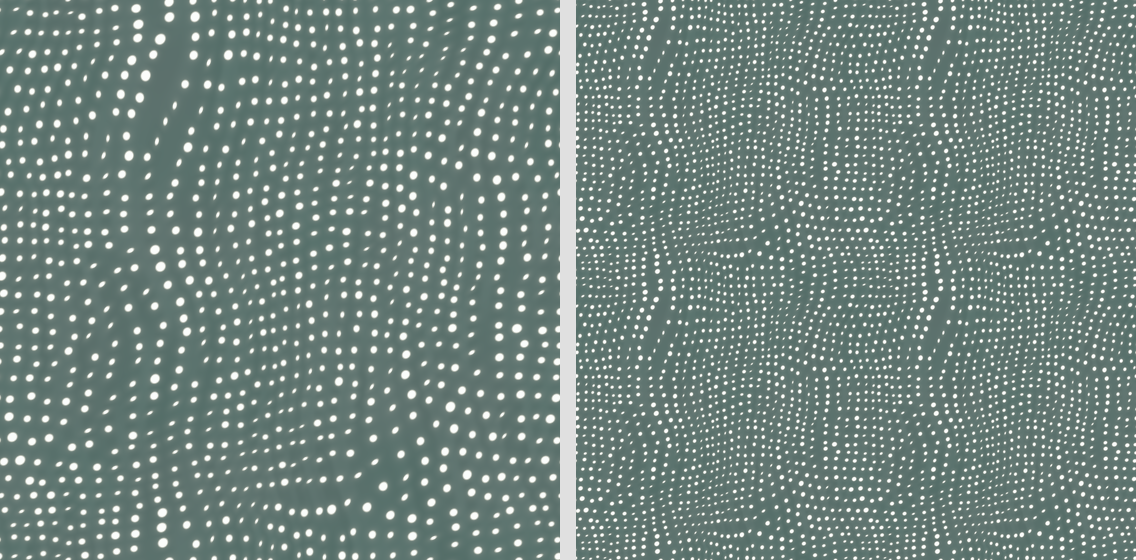
Left: one tile. Right: repeated 2 by 2.
This pattern is drawn by a Shadertoy shader. Its source:

```glsl
// Soft white dots on a warped lattice over a muted teal ground, tiling on all sides.

#define CELLS 32.0          // lattice cells per canvas side
#define BROAD_WARP 2.6      // slow bending of the lattice, in cells
#define FINE_WARP 1.9       // tighter bending, in cells
#define JITTER 0.16         // random shift of each dot, in cells
#define RADIUS 0.0070       // typical dot radius, in canvas units
#define EDGE 0.0020         // half width of the soft dot edge
#define HALO_REACH 0.0045   // fall-off of the pale glow around dots
#define LEAN 0.98           // mean direction of stretched dots, radians

const vec3 TEAL  = vec3(0.338, 0.440, 0.418);
const vec3 GREY  = vec3(0.364, 0.442, 0.426);
const vec3 HALO  = vec3(0.460, 0.520, 0.495);
const vec3 CREAM = vec3(0.960, 0.940, 0.870);
const vec3 WHITE = vec3(0.985, 0.992, 0.984);

vec2 hash2(vec2 p) {
    vec3 h = fract(p.xyx * vec3(0.1031, 0.1030, 0.0973));
    h += dot(h, h.yzx + 33.33);
    return fract((h.xx + h.yz) * h.zy);
}

// Two channels of value noise that wrap after a whole number of units.
vec2 wrapNoise(vec2 p, vec2 period, float seed) {
    vec2 i = floor(p), f = p - i;
    f = f * f * f * (f * (f * 6.0 - 15.0) + 10.0);
    vec2 a = mod(i, period) + seed;
    vec2 b = mod(i + 1.0, period) + seed;
    return mix(mix(hash2(a), hash2(vec2(b.x, a.y)), f.x),
               mix(hash2(vec2(a.x, b.y)), hash2(b), f.x), f.y);
}

// Canvas position to bent lattice position.
vec2 lattice(vec2 p) {
    return p * CELLS
         + BROAD_WARP * (wrapNoise(p * 3.0, vec2(3.0), 11.0) - 0.5)
         + FINE_WARP * (wrapNoise(p * 5.0, vec2(5.0), 47.0) - 0.5);
}

void mainImage(out vec4 fragColor, in vec2 fragCoord) {
    vec2 p = fragCoord / iResolution.xy;
    float soft = max(EDGE, 0.7 / iResolution.y);

    // Local stretch of the lattice, used to keep dots compact on the canvas.
    vec2 q = lattice(p);
    float e = 0.002;
    mat2 slope = mat2(lattice(p + vec2(e, 0.0)) - q, lattice(p + vec2(0.0, e)) - q) / e;
    float density = max(determinant(slope) / (CELLS * CELLS), 0.3);
    mat2 toCanvas = inverse(slope);
    float spacing = clamp(inversesqrt(density), 0.65, 1.25);

    // Direction in which dots are drawn out.
    float angle = LEAN + 1.3 * (wrapNoise(p * 5.0, vec2(5.0), 83.0).x - 0.5);
    vec2 along = vec2(cos(angle), sin(angle));
    vec2 across = vec2(-along.y, along.x);

    // Nearest dot and strongest coverage among neighbouring cells.
    float cover = 0.0, nearest = 1.0;
    for (int y = -1; y <= 1; y++)
    for (int x = -1; x <= 1; x++) {
        vec2 cell = floor(q) + vec2(x, y);
        vec2 id = mod(cell, CELLS);
        vec2 shift = hash2(id + 131.0) - 0.5;
        vec2 d = toCanvas * (q - cell - 0.5 - 2.0 * JITTER * shift);

        // Sizes run in chains along the columns, plus a random part.
        float chain = wrapNoise(vec2(id.x, id.y / 4.0), vec2(CELLS, CELLS / 4.0), 211.0).x;
        float size = mix(0.42, 1.16, 0.5 * chain + 0.5 * hash2(id + 307.0).x);
        float stretch = mix(1.5, 1.08, smoothstep(0.45, 0.80, size));
        vec2 oval = vec2(dot(d, along) / stretch, dot(d, across) * stretch);
        float dist = length(oval) - RADIUS * size * spacing;

        cover = max(cover, 1.0 - smoothstep(-soft, soft, dist));
        nearest = min(nearest, dist);
    }

    // Cloudy ground with faint streaks along the columns.
    float cloud = wrapNoise(p * 7.0, vec2(7.0), 401.0).x;
    float streak = wrapNoise(vec2(q.x * 2.0, q.y / 4.0), vec2(CELLS * 2.0, CELLS / 4.0), 503.0).x;
    vec3 color = mix(TEAL, GREY, cloud) + 0.035 * (streak - 0.45);

    // Glow, then cream rims that turn white toward the dot centres.
    color = mix(color, HALO, 0.9 * exp(-max(nearest, 0.0) / HALO_REACH));
    color = mix(color, mix(CREAM, WHITE, cover * cover), cover);
    fragColor = vec4(color, 1.0);
}
```
